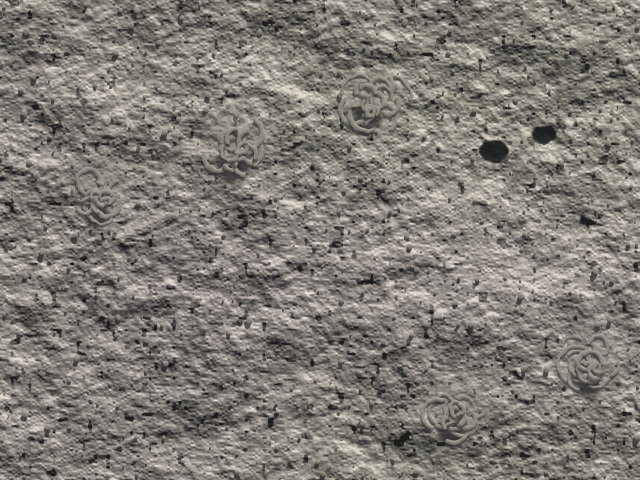
Reproduce this texture procedurally as a WebGL 2 fragment shader.

```glsl
#version 300 es
precision highp float;
// Damp tidal sand in low sun: layered noise relief, scattered pellets with
// cast shadows, coiled worm casts built from random arcs, and two burrows.
// Every layer is lit from the same direction, near the top of the canvas.
uniform vec2 u_resolution;
out vec4 fragColor;

const vec2 LIGHT = vec2(0.24, 0.97);
const float SHADOW = 0.19;
const int CASTS = 5;
const int STRANDS = 22;

float hash(vec2 p) {
    return fract(sin(dot(p, vec2(127.1, 311.7))) * 43758.545);
}

vec2 hash2(vec2 p) {
    return vec2(hash(p), hash(p + 37.3));
}

float noise(vec2 p) {
    vec2 i = floor(p), f = fract(p);
    f = f * f * (3.0 - 2.0 * f);
    return mix(mix(hash(i), hash(i + vec2(1, 0)), f.x),
               mix(hash(i + vec2(0, 1)), hash(i + 1.0), f.x), f.y);
}

// Coverage of a shape from its signed distance
float cover(float d, float soft) {
    return 1.0 - smoothstep(-soft, soft, d);
}

float segmentDistance(vec2 p, vec2 b) {
    return length(p - b * clamp(dot(p, b) / dot(b, b), 0.0, 1.0));
}

// Arc centred on the +y axis, spanning the given half angle
float arcDistance(vec2 p, float radius, float halfAngle) {
    vec2 tip = vec2(sin(halfAngle), cos(halfAngle));
    p.x = abs(p.x);
    return tip.y * p.x > tip.x * p.y ? length(p - tip * radius)
                                     : abs(length(p) - radius);
}

// Slope towards the light, summed over rotated octaves
float relief(vec2 p) {
    mat2 turn = mat2(0.8, 0.6, -0.6, 0.8);
    vec2 q = p * vec2(0.8, 1.0), l = LIGHT;
    float sum = 0.0, freq = 5.0, weight = 0.12;
    for (int i = 0; i < 6; i++) {
        vec2 s = q * freq + float(i) * 17.0;
        sum += weight * (noise(s) - noise(s + l * 0.6));
        q = turn * q;
        l = turn * l;
        freq *= 2.15;
        weight = min(weight * 1.3, 0.3);
    }
    return sum;
}

// Jittered round pellets, each with a shadow trailing away from the light
float pellets(float v, vec2 p, float cell, float share, float soft) {
    vec2 id = floor(p / cell);
    float shade = 0.0, body = 0.0, lit = 0.0;
    for (int k = 0; k < 9; k++) {
        vec2 c = id + vec2(k % 3, k / 3) - 1.0;
        if (hash(c + 5.7) > share) continue;
        vec2 q = p - (c + 0.15 + 0.7 * hash2(c)) * cell;
        float r = cell * mix(0.07, 0.15, pow(hash(c + 91.0), 2.0));
        float reach = r * mix(1.2, 2.6, hash(c + 53.0));
        shade = max(shade, cover(segmentDistance(q, -LIGHT * reach) - r * 0.85, soft));
        float b = cover(length(q) - r, soft);
        if (b > body) {
            body = b;
            lit = 0.55 + 0.17 * dot(q, LIGHT) / r;
        }
    }
    v = mix(v, SHADOW, shade * 0.85);
    return mix(v, lit, body * 0.9);
}

// A smooth mound, its shadow, and a heap of overlapping coils
float wormCast(float v, vec2 q, float size, float seed, float soft) {
    if (length(q) > size * 2.0) return v;
    v = mix(v, 0.54 + 0.5 * (v - 0.5), 0.7 * (1.0 - smoothstep(0.5, 1.3, length(q) / size)));
    vec2 s = (q + vec2(0.12, 0.62) * size) / vec2(0.5, 0.55);
    v = mix(v, SHADOW, 0.85 * cover(length(s) - size * 0.75, size * 0.3));
    for (int i = 0; i < STRANDS; i++) {
        vec2 key = vec2(float(i), seed);
        float t = float(i) / float(STRANDS);
        float a = 6.2832 * hash(key + 3.1), turn = 6.2832 * hash(key + 8.4);
        vec2 c = vec2(cos(a), sin(a)) * size * mix(0.75, 0.2, t) * sqrt(hash(key));
        c.y -= size * 0.25 * t;
        float radius = size * mix(0.5, 0.14, t) * mix(0.6, 1.2, hash(key + 6.0));
        float span = mix(0.5, 1.9, hash(key + 2.0));
        float width = size * mix(0.04, 0.065, hash(key + 4.0));
        mat2 spin = mat2(cos(turn), sin(turn), -sin(turn), cos(turn));
        vec2 d = q - c;
        float across = (length(d) - radius) / width * dot(normalize(d + 1e-5), LIGHT);
        float shade = arcDistance(spin * (d + LIGHT * width * 1.3), radius, span) - width;
        float body = arcDistance(spin * d, radius, span) - width;
        v = mix(v, SHADOW + 0.03, 0.7 * cover(shade, soft * 1.5));
        v = mix(v, 0.53 + 0.16 * clamp(across, -1.2, 1.0), cover(body, soft));
    }
    return v;
}

// Dark pit with a pale lip on the side facing the light
float burrow(float v, vec2 q, float r, float soft) {
    float d = length(q * vec2(0.85, 1.1)) - r;
    v += 0.12 * cover(abs(d - r * 0.2) - r * 0.1, r * 0.2) * smoothstep(0.2, -0.8, q.y / r);
    return mix(v, 0.13 + 0.06 * smoothstep(0.0, -r, q.y), cover(d, soft * 2.0));
}

void main() {
    vec2 p = gl_FragCoord.xy / u_resolution.y;
    float aspect = u_resolution.x / u_resolution.y;
    float soft = max(0.0013, 0.7 / u_resolution.y);
    vec2 rough = p + 0.005 * (vec2(noise(p * 95.0), noise(p * 95.0 + 40.0)) - 0.5);

    // Sand surface with broad tone drifts and tiny pits
    float grain = relief(p);
    float drift = noise(p * vec2(2.0, 4.5) + 3.0) - 0.5;
    float v = 0.515 + grain + 0.07 * drift;
    v -= 0.28 * smoothstep(0.78, 0.92, noise(p * 80.0 + 11.0));

    // Scattered pellets, fine then coarse
    v = pellets(v, rough, 0.024, 0.22, soft);
    v = pellets(v, rough + 7.3, 0.047, 0.45, soft);

    // Worm casts spread by irrational steps
    for (int i = 0; i < CASTS; i++) {
        float n = float(i);
        vec2 at = vec2(0.05 + 0.9 * fract(0.59 + n * 0.382), fract(0.8 + n * 0.45));
        float size = mix(0.06, 0.082, hash(vec2(n, 2.6)));
        v = wormCast(v, rough - at * vec2(aspect, 1.0), size, n * 13.0 + 1.0, soft);
    }

    // Pair of burrows
    for (int i = 0; i < 2; i++) {
        float n = float(i);
        vec2 at = vec2((0.772 + 0.078 * n) * aspect, 0.685 + 0.035 * n);
        v = burrow(v, rough - at, 0.026 - 0.005 * n, soft);
    }

    // Warm grey light, cool grey shadow, faint colour drift
    v = clamp(v + 0.12 * grain, 0.11, 0.85);
    vec3 tint = mix(vec3(0.99, 1.0, 1.06), vec3(1.035, 1.0, 0.95), smoothstep(0.17, 0.33, v));
    tint += vec3(0.01, -0.005, 0.02) * (noise(p * 2.5 + 20.0) - 0.5) * 2.0;
    fragColor = vec4(v * tint, 1.0);
}
```
